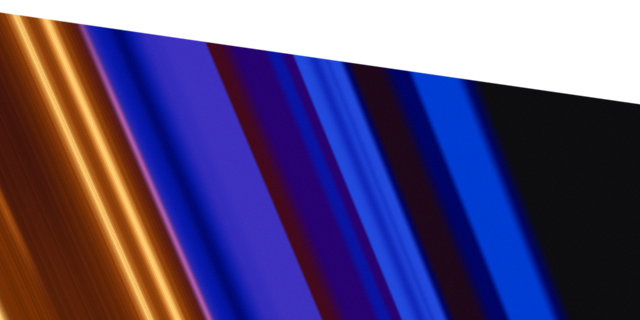
Give the GLSL for this background, as a Shadertoy shader.

```glsl
#define EDGE_HEIGHT 0.961
#define EDGE_SLOPE 0.1435
#define LEAN 0.46
#define LEAN_FALLOFF 0.04
#define FIBRE_DENSITY 170.0
#define FIBRE_AMOUNT 0.16
#define GRAIN_CELLS 384.0
#define GRAIN_AMOUNT 0.012

const vec3 PAPER = vec3(1.0);
const vec3 BLACK = vec3(0.052, 0.048, 0.055);
const vec3 BROWN = vec3(0.27, 0.085, 0.045);
const vec3 RUST = vec3(0.45, 0.18, 0.015);
const vec3 AMBER = vec3(0.78, 0.40, 0.08);
const vec3 GOLD = vec3(1.0, 0.80, 0.45);
const vec3 PINK = vec3(0.72, 0.38, 0.70);
const vec3 ROYAL = vec3(0.02, 0.09, 0.66);
const vec3 NAVY = vec3(0.0, 0.015, 0.39);
const vec3 VIOLET = vec3(0.24, 0.19, 0.75);
const vec3 MAROON = vec3(0.26, 0.035, 0.11);
const vec3 INDIGO = vec3(0.15, 0.005, 0.44);
const vec3 AZURE = vec3(0.13, 0.28, 0.86);
const vec3 COBALT = vec3(0.0, 0.235, 0.82);
const vec3 WINE = vec3(0.115, 0.03, 0.10);

float hash(vec2 p) {
    vec3 q = fract(vec3(p.xyx) * 0.1031);
    q += dot(q, q.yzx + 33.33);
    return fract((q.x + q.y) * q.z);
}

float noise(float x) {
    float i = floor(x), f = fract(x);
    f *= f * (3.0 - 2.0 * f);
    return mix(hash(vec2(i, 7.0)), hash(vec2(i + 1.0, 7.0)), f);
}

// Coverage between two edges, each with its own softness
float band(float s, float left, float right, float softL, float softR) {
    return smoothstep(left - softL, left + softL, s)
         * (1.0 - smoothstep(right - softR, right + softR, s));
}

// Soft ridge of light around a centre
float glow(float s, float centre, float width) {
    float d = (s - centre) / width;
    return exp(-d * d);
}

vec3 warmStreaks(float s, float y) {
    vec3 c = mix(BROWN, RUST, 0.45 * (1.0 - smoothstep(0.0, 0.6, y)));
    c = mix(c, RUST, 1.0 - smoothstep(0.13, 0.21, s));
    c = mix(c, AMBER, 0.6 * glow(s, 0.172, 0.014) * smoothstep(0.05, 0.35, y));
    c = mix(c, GOLD, glow(s, 0.0, 0.022));
    c = mix(c, RUST, 0.8 * smoothstep(0.32, 0.43, s));
    // Twin golden ridges, each with an amber halo
    for (int i = 0; i < 2; i++) {
        float centre = 0.469 + 0.087 * float(i);
        c = mix(c, AMBER, 0.85 * glow(s, centre, 0.034));
        c = mix(c, GOLD, 0.95 * glow(s, centre, 0.016));
    }
    c = mix(c, MAROON, 0.55 * smoothstep(0.59, 0.645, s));
    float fibre = noise(s * FIBRE_DENSITY) + 0.5 * noise(s * FIBRE_DENSITY * 2.3);
    return c * (1.0 + FIBRE_AMOUNT * (fibre - 0.75));
}

vec3 coolStreaks(vec3 c, float s, float y) {
    // Blue and violet sheet with a pink rim
    c = mix(c, ROYAL, smoothstep(0.638, 0.685, s));
    c = mix(c, VIOLET, 0.5 * glow(s, 0.670, 0.022));
    c = mix(c, PINK, mix(0.9, 0.55, smoothstep(0.6, 0.95, y)) * glow(s, 0.655, 0.011));
    c = mix(c, NAVY, 0.75 * glow(s, 0.755, 0.026));
    c = mix(c, VIOLET, 0.82 * smoothstep(0.775, 0.845, s));
    c = mix(c, VIOLET, smoothstep(0.85, 0.90, s));

    // Dark red fold into indigo
    c = mix(c, MAROON, smoothstep(1.000, 1.014, s));
    c = mix(c, INDIGO, smoothstep(1.030, 1.100, s));
    c = mix(c, ROYAL, 0.85 * band(s, 1.180, 1.222, 0.016, 0.010));

    // Ribbed azure ribbon
    c = mix(c, AZURE, smoothstep(1.249, 1.262, s));
    c = mix(c, ROYAL, 0.65 * glow(s, 1.315, 0.020));
    c = mix(c, ROYAL, 0.30 * glow(s, 1.352, 0.010));

    // Wine shadow and navy fold
    c = mix(c, NAVY, smoothstep(1.382, 1.408, s));
    c = mix(c, WINE, smoothstep(1.400, 1.430, s));
    c = mix(c, NAVY, smoothstep(1.490, 1.550, s));

    // Cobalt ribbon fading to black
    c = mix(c, COBALT, smoothstep(1.577, 1.603, s));
    c = mix(c, NAVY, smoothstep(1.715, 1.758, s));
    return mix(c, BLACK, smoothstep(1.742, 1.800, s));
}

void mainImage(out vec4 fragColor, in vec2 fragCoord) {
    vec2 p = fragCoord / iResolution.xy * vec2(2.0, 1.0);
    float pixel = 1.0 / iResolution.y;

    // Streak coordinate: where the slanted line meets the base
    float s = (p.x + LEAN * p.y) / (1.0 + LEAN_FALLOFF * p.y);
    vec3 color = coolStreaks(warmStreaks(s, p.y), s, p.y);
    color += GRAIN_AMOUNT * (hash(floor(p * GRAIN_CELLS)) - 0.5);

    // Slanted upper boundary
    float above = p.y - (EDGE_HEIGHT - EDGE_SLOPE * p.x);
    color = mix(color, PAPER, smoothstep(-pixel, pixel, above));
    fragColor = vec4(clamp(color, 0.0, 1.0), 1.0);
}
```
